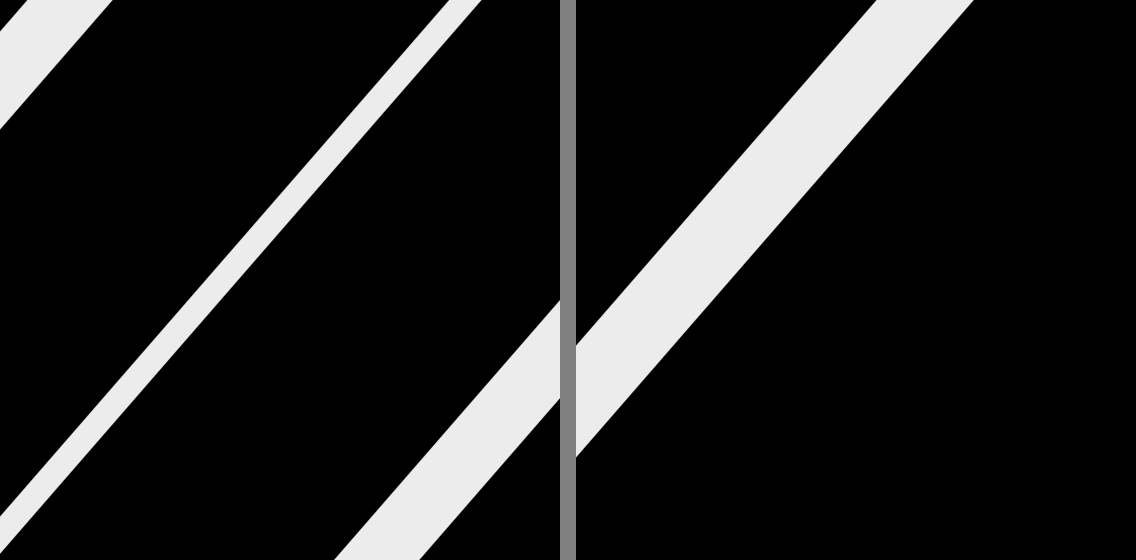
Left, the full canvas; right, a detail of the centre.
Write a WebGL 1 fragment shader that draws this pattern.

```glsl
precision highp float;
// Diagonal pale stripes on black, alternating wide and narrow.

uniform vec2 u_resolution;

const vec3 BACKGROUND = vec3(0.0);
const vec3 STRIPE_COLOR = vec3(0.925);
const float SLOPE = 1.15;          // rise over run of the stripes
const float PERIOD = 1.0693;       // distance between wide stripes
const float WIDE_CENTER = 0.0944;  // measured from the top left corner
const float NARROW_CENTER = 0.6271;
const float WIDE_WIDTH = 0.115;
const float NARROW_WIDTH = 0.0437;

// Distance across the stripes, from the top left corner
float acrossStripes(vec2 p, float slope) {
  vec2 normal = normalize(vec2(slope, -1.0));
  return dot(p - vec2(0.0, 1.0), normal);
}

// Signed distance to the nearest stripe of a repeating set
float stripeDistance(float across, float center, float period, float width) {
  float offset = mod(across - center + 0.5 * period, period) - 0.5 * period;
  return abs(offset) - 0.5 * width;
}

// Smoothed coverage of a shape from its signed distance
float coverage(float dist, float softness) {
  return 1.0 - smoothstep(-softness, softness, dist);
}

void main() {
  float size = min(u_resolution.x, u_resolution.y);
  vec2 p = gl_FragCoord.xy / size;
  float across = acrossStripes(p, SLOPE);

  float wide = stripeDistance(across, WIDE_CENTER, PERIOD, WIDE_WIDTH);
  float narrow = stripeDistance(across, NARROW_CENTER, PERIOD, NARROW_WIDTH);
  float ink = coverage(min(wide, narrow), 0.75 / size);

  gl_FragColor = vec4(mix(BACKGROUND, STRIPE_COLOR, ink), 1.0);
}
```
